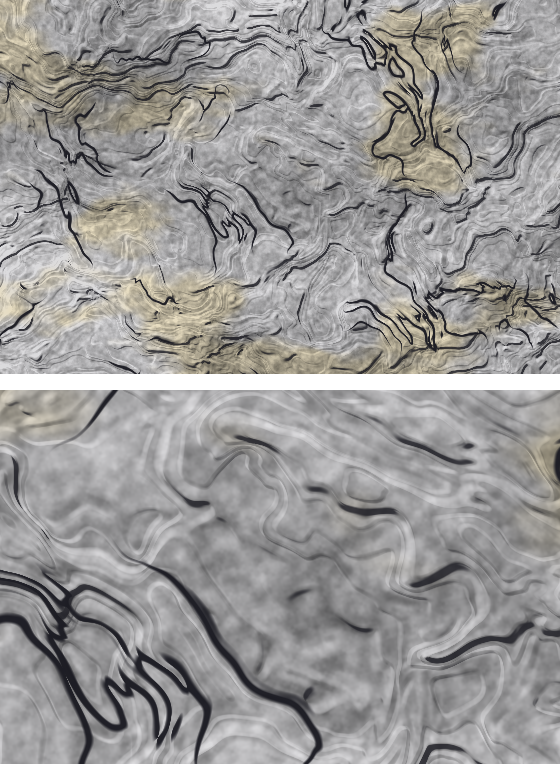
Top: the whole. Bottom: its middle third, enlarged.
Write a Shadertoy shader that draws this texture.

```glsl
// Weathered grey rock face: folded ledges, dark winding cracks and faint ochre stains.

const vec3 SHADOW_COLOR = vec3(0.10, 0.10, 0.13);
const vec3 STONE_TINT   = vec3(1.0, 0.997, 1.008);
const vec3 OCHRE_TINT   = vec3(1.06, 1.01, 0.88);
const vec2 LIGHT_DIR    = vec2(-0.55, 0.83);  // toward the sun
const float BASE_TONE   = 0.635;
const float FOLD_AMOUNT = 0.50;
const float LEDGE_COUNT = 9.0;
const float BED_COUNT   = 34.0;
const float CRACK_COUNT = 4.0;
const float CRACK_WIDTH = 0.0042;
const float SAMPLE_STEP = 0.003;

float hash(vec2 p) {
    vec3 h = fract(vec3(p.xyx) * 0.1031);
    h += dot(h, h.yzx + 33.33);
    return fract((h.x + h.y) * h.z);
}

float noise(vec2 p) {
    vec2 cell = floor(p), f = fract(p);
    f = f * f * f * (f * (f * 6.0 - 15.0) + 10.0);
    float low  = mix(hash(cell), hash(cell + vec2(1, 0)), f.x);
    float high = mix(hash(cell + vec2(0, 1)), hash(cell + vec2(1, 1)), f.x);
    return mix(low, high, f.y);
}

float fbm(vec2 p, int octaves) {
    float sum = 0.0, weight = 0.5, total = 0.0;
    for (int i = 0; i < octaves; i++) {
        sum += weight * noise(p);
        total += weight;
        weight *= 0.5;
        p = mat2(1.6, 1.2, -1.2, 1.6) * p + 17.3;
    }
    return sum / total;
}

// Bends the plane so that the strata curl and pinch
vec2 fold(vec2 p) {
    vec2 bend = vec2(fbm(p * 3.0 + 40.0, 4), fbm(p * 3.0 + vec2(67.3, 52.1), 4));
    return p + FOLD_AMOUNT * (bend - 0.5);
}

// Flat tread followed by a steep riser
float ledge(float x) {
    return floor(x) + smoothstep(0.84, 1.0, fract(x));
}

// x: height, y: crack field, z: strata coordinate
vec3 surface(vec2 p) {
    vec2 q = fold(p);
    float strata = fbm(q * vec2(2.2, 3.2) + 20.0, 5);
    float height = 0.022 * ledge(strata * LEDGE_COUNT)
                 + 0.005 * ledge(strata * BED_COUNT)
                 + 0.040 * fbm(q * 13.0 + 80.0, 4);
    float crack = CRACK_COUNT * fbm(q * vec2(4.5, 1.9) + 31.0, 5);
    return vec3(height, crack, strata);
}

void mainImage(out vec4 fragColor, in vec2 fragCoord) {
    vec2 p = fragCoord / iResolution.y;

    // Surface and its slopes
    vec3 here = surface(p);
    vec3 slopeX = (surface(p + vec2(SAMPLE_STEP, 0)) - here) / SAMPLE_STEP;
    vec3 slopeY = (surface(p + vec2(0, SAMPLE_STEP)) - here) / SAMPLE_STEP;

    // Sunlight on the risers, shade behind them
    float lit = -dot(vec2(slopeX.x, slopeY.x), LIGHT_DIR);
    float tone = BASE_TONE + 0.19 * lit / (1.0 + abs(lit));
    float shade = smoothstep(0.9, 2.8, -lit);

    // Broad patches, thin beds and fine grain
    tone += 0.38 * (fbm(p * vec2(3.0, 4.0) + 11.0, 5) - 0.5);
    tone += 0.11 * (noise(vec2(here.z * 70.0, p.x * 5.0)) - 0.5);
    tone += 0.26 * (fbm(p * 85.0, 3) - 0.5);

    // Cracks open and close along level lines of their field
    float opening = smoothstep(0.44, 0.66, fbm(p * 5.0 + 90.0, 3));
    float steepness = length(vec2(slopeX.y, slopeY.y)) + 0.001;
    float crackDist = abs(fract(here.y) - 0.5) / steepness;
    float width = CRACK_WIDTH * opening;
    float crack = 1.0 - smoothstep(0.4 * width, width + 0.0015, crackDist);
    crack *= smoothstep(0.0, 0.35, opening);
    tone -= 0.10 * opening * exp(-crackDist / 0.012);

    // Mineral stains
    float stain = smoothstep(0.54, 0.72, fbm(p * vec2(3.5, 5.5) + 55.0, 4));
    vec3 color = clamp(tone, 0.2, 0.86) * mix(STONE_TINT, OCHRE_TINT, stain);

    color = mix(color, SHADOW_COLOR, max(0.75 * shade, 0.95 * crack));
    fragColor = vec4(color, 1.0);
}
```
